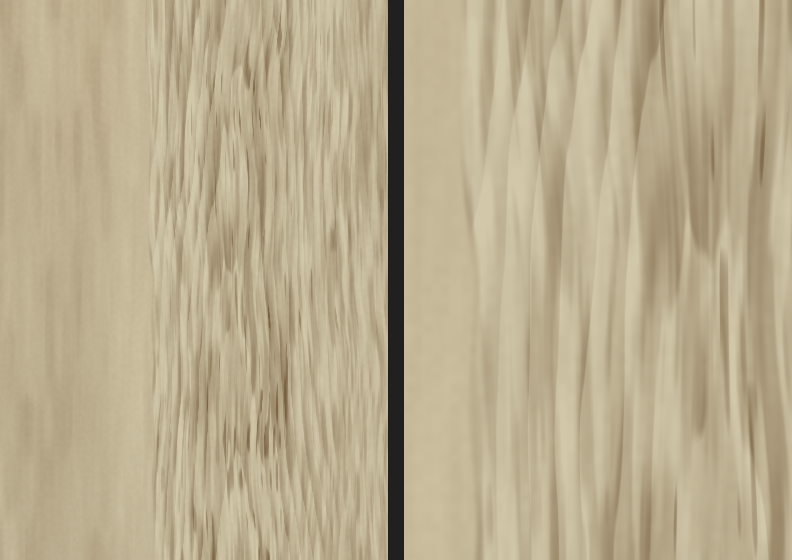
Left: the whole. Right: its middle third, enlarged.
This texture is drawn by a WebGL 1 fragment shader. Its source:

```glsl
precision highp float;
// Two pale oak boards side by side: a calm, softly banded one on the left
// and one with cathedral arches, broken streaks and dark pores on the right.
// Stretched value noise makes the fibres; warped hyperbolas make the arches.
uniform vec2 u_resolution;

#define SEAM_X 0.380
#define ARCH_AXIS 0.61
#define ARCH_PERIOD 0.32
#define ARCH_STEEPNESS 13.0
#define ARCH_ROUNDNESS 0.08
#define ARCH_DEPTH 0.50
#define STREAK_DEPTH 0.42
#define PORE_DEPTH 0.85
#define FINE_DEPTH 0.32
#define DARK_WOOD vec3(0.620, 0.550, 0.430)
#define PALE_WOOD vec3(0.805, 0.765, 0.645)

float hash(vec2 p) {
  return fract(sin(dot(p, vec2(127.1, 311.7))) * 43758.5453);
}

float noise(vec2 p) {
  vec2 cell = floor(p);
  vec2 f = fract(p);
  f = f * f * (3.0 - 2.0 * f);
  float low = mix(hash(cell), hash(cell + vec2(1.0, 0.0)), f.x);
  float high = mix(hash(cell + vec2(0.0, 1.0)), hash(cell + 1.0), f.x);
  return mix(low, high, f.y);
}

// Long vertical fibres, as three octaves of stretched noise.
float fibres(vec2 p, vec2 scale) {
  float sum = 0.0;
  float weight = 0.5;
  for (int i = 0; i < 3; i++) {
    sum += weight * noise(p * scale + float(i) * 17.3);
    scale *= vec2(1.9, 1.6);
    weight *= 0.6;
  }
  return sum / 0.98;
}

// Tone runs from 0 (dark wood) to 1 (pale wood).
float calmBoard(vec2 uv) {
  float bands = fibres(uv + 3.0, vec2(13.0, 1.2));
  float fine = fibres(uv + 7.0, vec2(55.0, 8.0));
  float flecks = smoothstep(0.55, 0.85, noise(uv * vec2(40.0, 8.0) + 5.0));
  float paleEdge = smoothstep(0.24, 0.34, uv.x);
  return 0.66 + 0.50 * (bands - 0.5) + 0.26 * (fine - 0.5)
       - 0.16 * flecks * (1.0 - 0.6 * paleEdge) + 0.09 * paleEdge;
}

// Nested arches: brown just above each edge, fading upward to pale.
float arches(vec2 uv) {
  float dx = uv.x - ARCH_AXIS + 0.045 * (noise(uv * vec2(7.0, 4.0)) - 0.5);
  float rise = sqrt(dx * dx + ARCH_ROUNDNESS * ARCH_ROUNDNESS) - ARCH_ROUNDNESS;
  float level = uv.y + ARCH_STEEPNESS * rise;
  level += 0.24 * (fibres(uv + 11.0, vec2(42.0, 7.0)) - 0.5);
  float f = fract((level - 0.20) / ARCH_PERIOD);
  return smoothstep(0.0, 0.07, f) * (1.0 - smoothstep(0.10, 0.75, f));
}

float archedBoard(vec2 uv) {
  vec2 bent = uv;
  bent.x += 0.026 * (noise(uv * vec2(9.0, 6.0) + 2.0) - 0.5);
  float streaks = fibres(bent, vec2(75.0, 9.0));
  float bands = fibres(bent + 4.0, vec2(16.0, 1.5));
  float fine = noise(bent * vec2(165.0, 22.0) + 13.0);
  float archShare = 1.0 - 0.65 * smoothstep(0.10, 0.28, abs(uv.x - ARCH_AXIS));

  float tone = 0.91 + 0.46 * (bands - 0.5);
  tone -= ARCH_DEPTH * archShare * arches(uv) * (0.15 + 1.5 * streaks);
  tone -= STREAK_DEPTH * smoothstep(0.42, 0.66, streaks);
  tone += FINE_DEPTH * (fine - 0.5);

  // Thin pores gather around and to the right of the arch axis.
  float pores = smoothstep(0.74, 0.90, noise(bent * vec2(150.0, 14.0) + 31.0));
  pores *= smoothstep(0.40, 0.62, noise(uv * vec2(18.0, 4.0) + 9.0));
  float gather = 1.0 - smoothstep(0.05, 0.28, abs(uv.x - 0.66));
  return tone - PORE_DEPTH * pores * (0.40 + 0.60 * gather);
}

void main() {
  vec2 uv = gl_FragCoord.xy / u_resolution;

  // Slightly leaning, fibrous seam between the boards.
  float seam = SEAM_X + 0.020 * (1.0 - uv.y);
  seam += 0.012 * (noise(uv * vec2(20.0, 14.0)) - 0.5);
  float right = smoothstep(-0.006, 0.006, uv.x - seam);
  float tone = mix(calmBoard(uv), archedBoard(uv), right);
  tone -= 0.22 * (1.0 - smoothstep(0.0, 0.005, abs(uv.x - seam)))
        * noise(uv * vec2(3.0, 18.0));

  // Faint mottling, then a warm tint on the upper left.
  tone += 0.08 * (noise(uv * vec2(130.0, 170.0)) - 0.5);
  vec3 color = mix(DARK_WOOD, PALE_WOOD, clamp(tone, -0.8, 1.08));
  float warmth = (1.0 - right) * uv.y * fibres(uv + 1.0, vec2(9.0, 1.5));
  color += warmth * vec3(0.016, 0.002, -0.006);
  gl_FragColor = vec4(color, 1.0);
}
```
